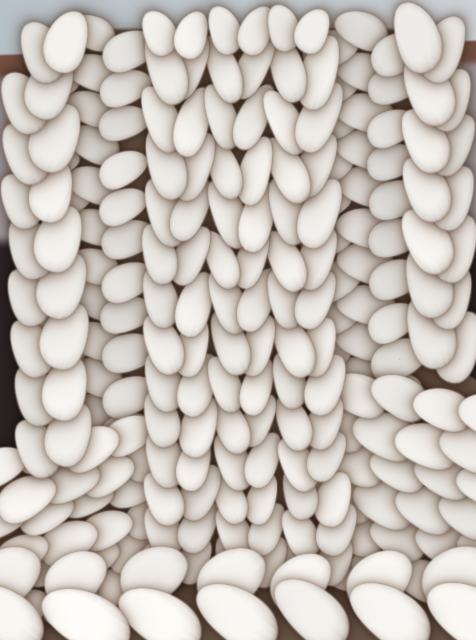
Give the GLSL for this texture, as a WebGL 2 fragment shader.

```glsl
#version 300 es
precision highp float;
// Chunky hand-knit blanket draped over a chair: six plaited ribs, purl panels,
// edge braids and a thick hem. Every stitch is one plump, tilted, shaded oval,
// painted far to near with a soft contact shadow; the canvas is 7.68 units high.
uniform vec2 u_resolution;
out vec4 fragColor;

vec2 pos;      // current point, y pointing down
float pixel;   // size of one pixel in canvas units
vec3 color;

float hash(vec2 p) {
  vec3 h = fract(p.xyx * 0.1031);
  h += dot(h, h.yzx + 33.33);
  return fract((h.x + h.y) * h.z);
}

float noise(vec2 p) {
  vec2 i = floor(p), f = fract(p);
  f *= f * (3.0 - 2.0 * f);
  return mix(mix(hash(i), hash(i + vec2(1, 0)), f.x),
             mix(hash(i + vec2(0, 1)), hash(i + vec2(1, 1)), f.x), f.y);
}

// One loop of wool: radii are (thickness, length), positive tilt leans like a V's left arm
void stitch(vec2 center, vec2 radii, float tilt, float tone) {
  float vary = hash(center * 97.0 + 40.0);
  float vary2 = hash(center.yx * 83.0 + 70.0);
  vec2 q = pos - center - 0.1 * (vec2(vary, vary2) - 0.5);
  float dist = length(q);
  if (dist > radii.y + 0.35) return;

  tilt += 0.24 * (vary2 - 0.5);
  radii *= 0.93 + 0.15 * vary;
  vec2 axis = vec2(sin(tilt), cos(tilt));
  q = vec2(q.x * axis.y - q.y * axis.x, dot(q, axis));
  vec2 e = q / radii;
  e.x += 0.12 * sign(tilt) * (e.y * e.y - 0.4);
  e.x /= 1.0 + 0.14 * clamp(e.y, -1.0, 1.0);
  vec2 powers = pow(abs(e) + 1e-3, vec2(2.15));
  float d = pow(powers.x + powers.y, 1.0 / 2.15);
  float gap = dist * (1.0 - 1.0 / d);

  // Contact shadow on whatever lies beneath
  color *= mix(vec3(1), vec3(0.70, 0.645, 0.60), exp(-max(gap, 0.0) * 15.0));

  // Rounded shading, lit from the upper left, with faint combed fibres
  float dome = sqrt(max(1.0 - d * d, 0.0));
  float light = 0.16 + 0.9 * dome - 0.10 * (q.x * axis.y + q.y * axis.x) / radii.x
              - 0.08 * e.y;
  float fibre = noise(vec2(q.x * 24.0 + 3.0 * e.y * e.x, q.y * 2.0) + 60.0 * vary);
  light += 0.10 * (fibre - 0.5);
  vec3 wool = mix(vec3(0.63, 0.565, 0.52), vec3(0.84, 0.815, 0.79), smoothstep(0.0, 0.5, light));
  wool = mix(wool, vec3(0.955, 0.945, 0.93), smoothstep(0.3, 0.88, light));
  wool *= tone * (0.97 + 0.05 * vary2);
  color = mix(color, wool, smoothstep(0.0, 1.0, 0.5 - gap / (pixel + 0.03)));
}

// Wall, wooden rail and dark floor behind, then the shadowed body of the blanket
void backdrop() {
  float y = pos.y + 0.03 * pos.x;
  color = mix(vec3(0.72, 0.76, 0.79), vec3(0.81, 0.83, 0.85), pos.x / 5.7);
  color = mix(color, vec3(0.46, 0.32, 0.27), smoothstep(0.64, 0.68, y));
  color = mix(color, vec3(0.64, 0.62, 0.64), smoothstep(0.86, 1.0, y));
  color = mix(color, vec3(0.17, 0.14, 0.14), smoothstep(2.8, 3.0, y));
  float flareStart = pos.x > 2.9 ? 4.2 : 5.1;
  float halfWidth = 2.45 + 0.7 * smoothstep(0.0, 0.7, pos.y - flareStart);
  float outside = max(abs(pos.x - 2.9) - halfWidth, 0.35 - pos.y);
  color = mix(color, vec3(0.43, 0.35, 0.30), 1.0 - smoothstep(-0.03, 0.03, outside));
}

// Staggered horizontal bumps between the ribs and the edge braids
void purlPanels() {
  for (int row = 11; row >= 0; row--) {
    float y = 0.4 + 0.46 * float(row);
    for (int k = 0; k < 3; k++) {
      float i = float(k), lean = k == 1 ? 1.25 : -1.2;
      float drop = k == 1 ? 0.0 : 0.2;
      stitch(vec2(0.7 + 0.41 * i, y + drop), vec2(0.21, 0.33), lean, 0.95);
      stitch(vec2(3.95 + 0.4 * i, y + drop), vec2(0.22, 0.34), lean, 0.94);
    }
  }
}

// Panels spreading out over the seat
void seatPanels() {
  for (int row = 5; row >= 0; row--) {
    float r = float(row), shift = 0.24 * mod(r, 2.0);
    for (int k = 0; k < 4; k++) {
      float i = float(k);
      stitch(vec2(1.6 - 0.52 * i + shift, 5.2 + 0.34 * r + 0.13 * i), vec2(0.23, 0.36), -1.15, 1.01);
      stitch(vec2(4.3 + 0.52 * i - shift, 4.72 + 0.42 * r + 0.08 * i), vec2(0.25, 0.38), 1.15, 0.99);
    }
  }
}

// Six ribs leaning alternately, their stitches shortening toward the seat
void ribs() {
  for (int row = 13; row >= 0; row--) {
    float r = float(row), y = max(0.38, 0.22 + 0.62 * r - 0.009 * r * r);
    for (int n = 0; n < 6; n++) {
      int k = row % 2 == 0 ? n : 5 - n;
      float i = float(k), lean = k % 2 == 0 ? 0.38 : -0.38;
      float x = 1.95 + i * (0.37 + 0.05 * smoothstep(3.0, 7.0, y));
      float thick = 0.18 + 0.012 * abs(i - 2.5);
      float len = row == 0 ? 0.3 : 0.45 - 0.01 * r;
      stitch(vec2(x, y), vec2(thick, len), lean, 1.0);
    }
  }
}

void edgeBraids() {
  for (int row = 8; row >= 0; row--) {
    float y = 0.48 + 0.59 * float(row);
    float bend = 0.35 * (1.0 - smoothstep(0.2, 1.2, y));
    stitch(vec2(0.18 + 0.05 * y + bend, y + 0.15), vec2(0.24, 0.37), 0.4, 0.97);
    stitch(vec2(0.54 + 0.06 * y + bend, y), vec2(0.27, 0.41), -0.35, 1.0);
    if (row > 6) continue;
    stitch(vec2(5.47 - 0.5 * bend, y + 0.1), vec2(0.24, 0.42), -0.4, 0.97);
    stitch(vec2(5.13 - 0.5 * bend, y), vec2(0.26, 0.43), 0.4, 1.0);
  }
}

// Thick plaited hem closest to the viewer
void hem() {
  for (int k = 0; k < 7; k++)
    stitch(vec2(0.05 + 0.9 * float(k), 6.95), vec2(0.32, 0.43), -0.85, 1.02);
  for (int k = 6; k >= 0; k--)
    stitch(vec2(0.4 + 0.92 * float(k) - 0.3, 7.4), vec2(0.32, 0.56), 0.95, 1.03);
}

void main() {
  pixel = 7.68 / u_resolution.y;
  pos = vec2(gl_FragCoord.x, u_resolution.y - gl_FragCoord.y) * pixel;
  backdrop();
  purlPanels();
  seatPanels();
  ribs();
  edgeBraids();
  hem();
  fragColor = vec4(clamp(color, 0.0, 1.0), 1.0);
}
```
